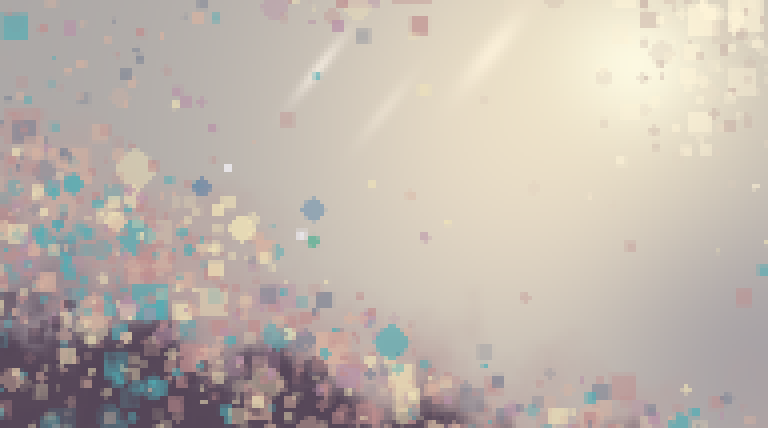
Reproduce this background procedurally as a Shadertoy shader.

```glsl
// Soft mosaic haze: a warm glow at the upper right, slanted light streaks, and
// a plum bank of confetti blocks rising to the left. Everything is evaluated on
// a coarse grid; hashed blocks follow a density field, smoothed by supersampling.

const float ROWS = 107.0;
const vec3 CREAM = vec3(0.94, 0.89, 0.72);
const vec3 PEACH = vec3(0.85, 0.70, 0.63);
const vec3 ROSE  = vec3(0.75, 0.56, 0.56);
const vec3 MAUVE = vec3(0.72, 0.57, 0.66);
const vec3 SLATE = vec3(0.48, 0.51, 0.58);
const vec3 TEAL  = vec3(0.32, 0.68, 0.71);
const vec3 PLUM  = vec3(0.33, 0.27, 0.34);
const vec3 WHITE = vec3(0.93, 0.92, 0.94);

vec3 hash3(vec3 p) {
    p = fract(p * vec3(0.1031, 0.1030, 0.0973));
    p += dot(p, p.yxz + 33.33);
    return fract((p.xxy + p.yxx) * p.zyx);
}

float valueNoise(vec2 p) {
    vec2 i = floor(p), f = fract(p);
    f = f * f * (3.0 - 2.0 * f);
    float a = hash3(vec3(i, 5.0)).x, b = hash3(vec3(i + vec2(1, 0), 5.0)).x;
    float c = hash3(vec3(i + vec2(0, 1), 5.0)).x, d = hash3(vec3(i + 1.0, 5.0)).x;
    return mix(mix(a, b, f.x), mix(c, d, f.x), f.y);
}

float cloud(vec2 p) {
    float sum = 0.0, amp = 0.5;
    for (int i = 0; i < 4; i++) {
        sum += amp * (valueNoise(p) - 0.5);
        p = p * 2.1 + 17.0;
        amp *= 0.55;
    }
    return sum;
}

// Gaussian spot in canvas fractions
float spot(vec2 u, vec2 centre, vec2 radius) {
    vec2 d = (u - centre) / radius;
    return exp(-dot(d, d));
}

// Height of the bank above u, and of its dark core
float bankDepth(vec2 u) { return 0.75 * (1.0 - smoothstep(-0.15, 0.9, u.x)) - u.y; }
float coreDepth(vec2 u) { return 0.30 - 0.52 * u.x - u.y; }

float density(vec2 u) {
    return 0.02 + 0.78 * smoothstep(-0.14, 0.16, bankDepth(u))
        + 0.55 * spot(u, vec2(0.95, 0.90), vec2(0.12, 0.22))
        + 0.16 * spot(u, vec2(0.08, 0.85), vec2(0.18, 0.25))
        + 0.30 * spot(u, vec2(0.44, 1.0), vec2(0.06, 0.06));
}

vec3 blockColor(vec2 u, float pick, float teal) {
    if (u.x > 0.6 && u.y > 0.5) return mix(vec3(0.79, 0.70, 0.66), vec3(1.0, 0.96, 0.85), smoothstep(0.2, 0.7, pick));
    if (teal < 0.08 + 0.35 * spot(u, vec2(0.13, 0.38), vec2(0.12, 0.16))) return TEAL;
    if (pick < 0.6 * smoothstep(-0.08, 0.12, coreDepth(u))) return PLUM;
    float warm = spot(u, vec2(0.26, 0.46), vec2(0.14, 0.25));
    vec3 palette[6] = vec3[6](SLATE, MAUVE, ROSE, ROSE, PEACH, CREAM);
    return palette[int(5.99 * mix(pick, sqrt(pick), warm))];
}

// Block between a square, a disc and a plus
float block(vec2 d, float radius, float kind) {
    d = abs(d);
    float square = max(d.x, d.y);
    float dist = kind < 0.5 ? square : mix(length(d), d.x + d.y, 0.35);
    float soft = 0.3 / ROWS;
    return 1.0 - smoothstep(radius - soft, radius + soft, dist);
}

vec3 addBlocks(vec3 col, vec2 p, float aspect, float size, float seed) {
    for (int j = -1; j <= 1; j++)
    for (int i = -1; i <= 1; i++) {
        vec2 id = floor(p / size) + vec2(i, j);
        vec3 place = hash3(vec3(id, seed));
        vec2 centre = (id + place.xy) * size;
        vec2 u = centre / vec2(aspect, 1.0);
        if (place.z > density(u)) continue;
        vec3 look = hash3(vec3(id, seed + 31.0));
        float radius = size * mix(0.16, 0.46, look.y);
        float alpha = mix(0.2, 0.75, look.z) * (1.0 - 0.3 * smoothstep(0.0, 0.2, coreDepth(u)));
        vec3 tint = blockColor(u, look.x, fract(look.x * 7.3 + look.y));
        col = mix(col, tint, alpha * block(p - centre, radius, fract(look.z * 9.7)));
    }
    return col;
}

// Soft slanted streak, brightest at its middle
float streak(vec2 p, vec2 centre, float len, float width) {
    vec2 along = normalize(vec2(0.62, 0.78));
    vec2 d = p - centre;
    return spot(vec2(dot(d, along), dot(d, vec2(-along.y, along.x))), vec2(0), vec2(len, width));
}

vec3 scene(vec2 p, float aspect) {
    p = (floor(p * ROWS) + 0.5) / ROWS;
    vec2 size = vec2(aspect, 1.0), u = p / size;
    // Haze and glow
    vec3 col = mix(vec3(0.67, 0.655, 0.65), vec3(0.90, 0.85, 0.775), spot(u, vec2(0.69, 0.66), vec2(0.36, 0.66)));
    col = mix(col, vec3(0.62, 0.60, 0.63), 0.7 * spot(u, vec2(1.0, 0.18), vec2(0.20, 0.32)));
    col = mix(col, vec3(0.97, 0.93, 0.80), 0.55 * spot(u, vec2(0.80, 0.88), vec2(0.24, 0.38)));
    col = mix(col, vec3(1.0, 0.99, 0.90), 0.85 * spot(u, vec2(0.83, 0.85), vec2(0.09, 0.15)));
    col += 0.13 * streak(p, vec2(0.415, 0.84) * size, 0.09, 0.014);
    col += 0.05 * streak(p, vec2(0.50, 0.74) * size, 0.09, 0.016);
    col += 0.07 * streak(p, vec2(0.64, 0.88) * size, 0.11, 0.025);
    // Cloudy bank, from rose edge to plum core
    float n = cloud(p * 6.0);
    float depth = bankDepth(u) + 0.35 * n;
    col = mix(col, vec3(0.73, 0.63, 0.62), 0.75 * smoothstep(-0.16, 0.16, depth));
    col = mix(col, vec3(0.52, 0.48, 0.53), 0.85 * smoothstep(0.12, 0.42, depth));
    col = mix(col, PLUM, 0.95 * smoothstep(-0.10, 0.09, coreDepth(u) + 0.4 * n));
    // Confetti, large to small
    float tile = 0.11;
    for (int k = 0; k < 4; k++) {
        col = addBlocks(col, p, aspect, tile, 11.0 + 7.0 * float(k));
        tile *= 0.66;
    }
    // Larger accents
    col = mix(col, TEAL, 0.75 * block(p - vec2(0.095, 0.57) * size, 0.025, 1.0));
    col = mix(col, TEAL, 0.65 * block(p - vec2(0.51, 0.20) * size, 0.042, 1.0));
    col = mix(col, vec3(0.45, 0.54, 0.65), 0.8 * block(p - vec2(0.263, 0.563) * size, 0.023, 1.0));
    col = mix(col, vec3(0.54, 0.63, 0.70), 0.85 * block(p - vec2(0.408, 0.51) * size, 0.029, 1.0));
    col = mix(col, vec3(0.40, 0.70, 0.60), 0.85 * block(p - vec2(0.408, 0.436) * size, 0.016, 1.0));
    col = mix(col, CREAM, 0.8 * block(p - vec2(0.315, 0.465) * size, 0.032, 1.0));
    col = mix(col, WHITE, 0.85 * block(p - vec2(0.393, 0.452) * size, 0.010, 0.0));
    return mix(col, WHITE, 0.85 * block(p - vec2(0.296, 0.606) * size, 0.009, 0.0));
}

void mainImage(out vec4 fragColor, in vec2 fragCoord) {
    float aspect = iResolution.x / iResolution.y;
    vec3 col = vec3(0);
    for (int k = 0; k < 4; k++) {
        vec2 offset = vec2(k % 2, k / 2) * 0.5 - 0.25;
        col += 0.25 * scene((fragCoord + offset) / iResolution.y, aspect);
    }
    fragColor = vec4(clamp(col, 0.0, 1.0), 1.0);
}
```
